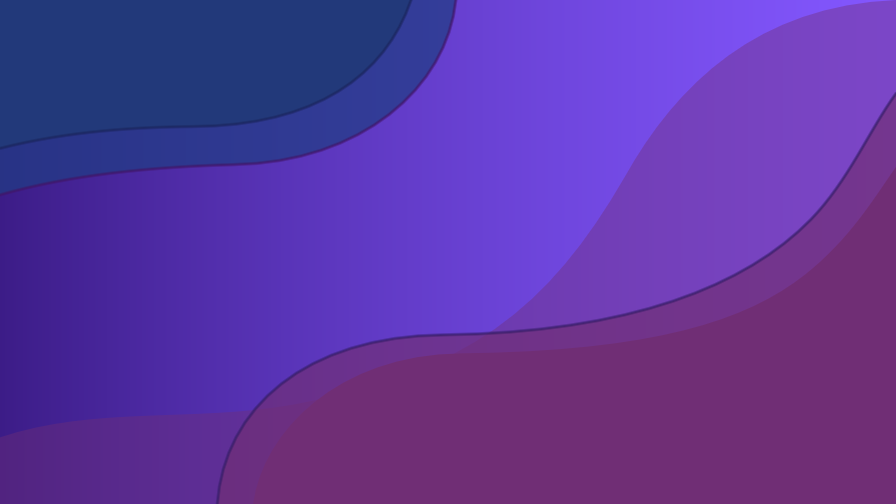
Write a WebGL 2 fragment shader that draws this background.

```glsl
#version 300 es
precision highp float;

uniform vec2 u_resolution;
out vec4 fragColor;

// Adds one cubic Bezier to a signed distance; the inside lies below it
// (side = 1) or above it (side = -1), within its horizontal span.
void addCubic(inout float dist, vec2 p, float side, vec2 a, vec2 b, vec2 c, vec2 d) {
    float nearest = abs(dist);
    bool inside = dist < 0.0;
    vec2 start = a;
    for (int i = 1; i <= 16; i++) {
        float t = float(i) / 16.0, s = 1.0 - t;
        vec2 end = s * s * s * a + 3.0 * s * s * t * b + 3.0 * s * t * t * c + t * t * t * d;
        vec2 chord = end - start, offset = p - start;
        float along = clamp(dot(offset, chord) / dot(chord, chord), 0.0, 1.0);
        nearest = min(nearest, length(offset - along * chord));
        if (p.x >= start.x && p.x < end.x) {
            float height = offset.y - chord.y * offset.x / chord.x;
            inside = inside || height * side < 0.0;
        }
        start = end;
    }
    dist = inside ? -nearest : nearest;
}

// Smooth coverage of a filled shape
float fill(float dist, float pixel) {
    return clamp(0.5 - dist / pixel, 0.0, 1.0);
}

// Smooth coverage of a thin outline
float outline(float dist, float pixel) {
    return fill(abs(dist) - 0.24, max(pixel, 0.3));
}

void main() {
    // Canvas spans 160 by 90 units
    vec2 uv = gl_FragCoord.xy / u_resolution;
    vec2 p = uv * vec2(160.0, 90.0);
    float pixel = 160.0 / u_resolution.x;
    vec3 plum = vec3(0.44, 0.18, 0.455);

    // Violet backdrop, brightening to the right
    vec3 color = mix(vec3(0.235, 0.11, 0.53), vec3(0.515, 0.34, 1.0), uv.x * (1.4 - 0.4 * uv.x));

    // Translucent wave rising to the upper right
    float wave = 1e3;
    addCubic(wave, p, 1.0, vec2(0, 11.9), vec2(16.7, 17.5), vec2(34.4, 14.6), vec2(52.1, 17.7));
    addCubic(wave, p, 1.0, vec2(52.1, 17.7), vec2(83.3, 23.3), vec2(97.9, 34.8), vec2(111.5, 58.3));
    addCubic(wave, p, 1.0, vec2(111.5, 58.3), vec2(120.8, 75), vec2(135.4, 89), vec2(160, 90));
    color = mix(color, plum, 0.4 * fill(wave, pixel));

    // Outer plum hill with a dark rim
    float hill = 1e3;
    addCubic(hill, p, 1.0, vec2(38.8, 0), vec2(40, 17.1), vec2(54.6, 30), vec2(79.2, 30.2));
    addCubic(hill, p, 1.0, vec2(79.2, 30.2), vec2(112.5, 30.6), vec2(133.3, 39), vec2(144.8, 50.8));
    addCubic(hill, p, 1.0, vec2(144.8, 50.8), vec2(151.5, 57.7), vec2(155.2, 66.7), vec2(160, 73.3));
    color = mix(color, plum, 0.68 * fill(hill, pixel));
    color = mix(color, vec3(0.2, 0.11, 0.4), 0.7 * outline(hill, pixel));

    // Inner plum hill
    float core = 1e3;
    addCubic(core, p, 1.0, vec2(45.2, 0), vec2(46.9, 12.9), vec2(60.4, 26.7), vec2(82.3, 26.9));
    addCubic(core, p, 1.0, vec2(82.3, 26.9), vec2(116.7, 27.3), vec2(133.3, 32.7), vec2(143.8, 41));
    addCubic(core, p, 1.0, vec2(143.8, 41), vec2(151.7, 47.3), vec2(155.8, 54.2), vec2(160, 60.2));
    color = mix(color, plum, 0.95 * fill(core, pixel));

    // Outer blue canopy with a purple rim
    float canopy = 1e3;
    addCubic(canopy, p, -1.0, vec2(0, 55.2), vec2(12.5, 58.8), vec2(27.1, 60.2), vec2(41.7, 60.6));
    addCubic(canopy, p, -1.0, vec2(41.7, 60.6), vec2(64.6, 61), vec2(79.8, 74.4), vec2(81.4, 90));
    color = mix(color, vec3(0.125, 0.235, 0.52), 0.72 * fill(canopy, pixel));
    color = mix(color, vec3(0.25, 0.08, 0.4), 0.7 * outline(canopy, pixel));

    // Inner navy canopy with a darker rim
    float navy = 1e3;
    addCubic(navy, p, -1.0, vec2(0, 63.5), vec2(12.5, 66.7), vec2(25, 67.3), vec2(34.4, 67.4));
    addCubic(navy, p, -1.0, vec2(34.4, 67.4), vec2(56.3, 67.5), vec2(68.8, 76.5), vec2(73.4, 90));
    color = mix(color, vec3(0.132, 0.225, 0.475), 0.96 * fill(navy, pixel));
    color = mix(color, vec3(0.1, 0.14, 0.36), 0.7 * outline(navy, pixel));

    fragColor = vec4(color, 1.0);
}
```
